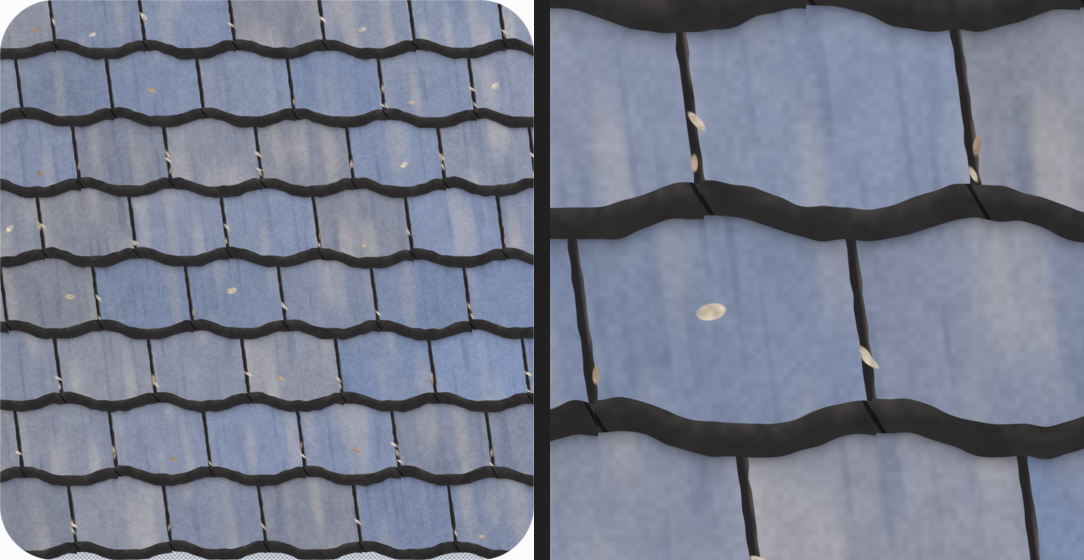
Left, the full canvas; right, a detail of the centre.
Reproduce this texture procedurally as a WebGL 2 fragment shader.

```glsl
#version 300 es
precision highp float;

uniform vec2 u_resolution;
out vec4 outColor;

const float ROW_START = 0.0880;   // height of the first overlap edge
const float ROW_STEP = 0.1214;    // distance between edges
const float ROW_GROWTH = 0.00095; // rows widen towards the viewer
const float LAST_ROW = 7.0;
const float LIP_HALF = 0.0098;
const float JOINT_HALF = 0.0032;
const float JOINT_LEAN = 0.13;
const float CORNER_RADIUS = 0.098;

const vec3 SLATE_GREY = vec3(0.545, 0.555, 0.605);
const vec3 SLATE_BLUE = vec3(0.490, 0.550, 0.675);
const vec3 PALE_WEAR = vec3(0.680, 0.665, 0.675);
const vec3 BLUE_STAIN = vec3(0.390, 0.440, 0.540);
const vec3 LIP_DARK = vec3(0.150, 0.143, 0.148);
const vec3 LIP_WORN = vec3(0.315, 0.300, 0.290);
const vec3 LEAF_CREAM = vec3(0.830, 0.785, 0.710);
const vec3 LEAF_TAN = vec3(0.610, 0.510, 0.420);

float hash(vec2 p) {
  vec3 h = fract(p.xyx * 0.1031);
  h += dot(h, h.yzx + 33.33);
  return fract((h.x + h.y) * h.z);
}

float noise(vec2 p) {
  vec2 i = floor(p), f = fract(p);
  f = f * f * (3.0 - 2.0 * f);
  return mix(mix(hash(i), hash(i + vec2(1, 0)), f.x),
             mix(hash(i + vec2(0, 1)), hash(i + vec2(1, 1)), f.x), f.y);
}

float fill(float dist, float pixel) { return 1.0 - smoothstep(-pixel, pixel, dist); }

float edgeHeight(float row) { return ROW_START + row * (ROW_STEP + row * ROW_GROWTH); }

float nearestEdge(float y) {
  float root = sqrt(ROW_STEP * ROW_STEP + 4.0 * ROW_GROWTH * (y - ROW_START));
  return round((root - ROW_STEP) / (2.0 * ROW_GROWTH));
}

float tileWidth(float row) { return 0.1605 + 0.0013 * row; }

// Tile number plus position across it; whole numbers lie on the joints
float tileAcross(vec2 p, float row) {
  float start = 0.0985 - row * (0.0568 + 0.0015 * row);
  return (p.x - start - JOINT_LEAN * (p.y - edgeHeight(row) + 0.012)) / tileWidth(row);
}

// Wavy lower edge of a tile: raised at the joints, sagging in the middle
float sag(float across, float row) {
  float f = fract(across);
  float wave = smoothstep(0.08, 0.42, f) - smoothstep(0.60, 0.99, f);
  float shift = hash(vec2(floor(across), row + 40.0)) - 0.5;
  return 0.015 * wave - 0.008 + 0.003 * shift + 0.002 * smoothstep(0.9, 1.0, f);
}

float leaf(vec2 d, float angle, vec2 radii, float pixel) {
  float c = cos(angle), s = sin(angle);
  d = mat2(c, -s, s, c) * d;
  return fill((length(d / radii) - 1.0) * radii.y, pixel);
}

vec3 tileColor(vec2 p, float across, float row) {
  vec2 id = vec2(floor(across), row);
  float tone = hash(id + 11.0), seed = 50.0 * hash(id + 23.0);
  vec3 color = mix(SLATE_GREY, SLATE_BLUE, clamp(tone * 0.9 + 0.4 * p.x - 0.15, 0.0, 1.0));
  float broad = noise(vec2(across * 7.0 + seed, p.y * 9.0 + seed));
  float streak = noise(vec2(across * 22.0 + seed, p.y * 13.0));
  color = mix(color, PALE_WEAR, 0.75 * smoothstep(0.45, 0.95, broad) * (1.0 - 0.5 * tone));
  color = mix(color, BLUE_STAIN, 0.5 * smoothstep(0.55, 0.95, streak) * (1.0 - broad));
  color *= 0.93 + 0.09 * hash(id + 31.0) + 0.06 * p.x;
  return color + 0.045 * (noise(p * 240.0) - 0.5) + 0.03 * (noise(p * 60.0) - 0.5);
}

vec3 addLeaves(vec3 color, vec2 p, float across, float row, float pixel) {
  float width = tileWidth(row), joint = round(across), tile = floor(across);
  float base = edgeHeight(row);
  for (float i = 0.0; i < 4.0; i++) {  // three crumbs in the joint, one leaf on the tile
    bool loose = i > 2.5;
    vec2 id = vec2(loose ? tile : joint, row) + 17.0 * (i + 1.0);
    float a = hash(id), b = hash(id + 5.0), c = hash(id + 9.0);
    float x = loose ? (across - tile - 0.2 - 0.6 * a) * width : (across - joint) * width + 0.008 * (a - 0.5);
    float y = p.y - base + 0.020 + (loose ? 0.055 : 0.040) * b;
    vec2 radii = loose ? vec2(0.0085, 0.0045) : vec2(0.0065, 0.0026);
    float angle = loose ? 1.6 * (c - 0.5) : 1.2 + 1.5 * (c - 0.5);
    float shown = step(loose ? 0.62 : 0.48, hash(id + 3.0));
    vec3 tint = mix(LEAF_CREAM, LEAF_TAN, c * c) * (0.85 + 0.25 * noise(p * 300.0));
    color = mix(color, tint, shown * leaf(vec2(x, y), angle, radii * (0.7 + 0.4 * b), pixel));
  }
  return color;
}

void main() {
  float pixel = 1.0 / u_resolution.y;
  vec2 size = u_resolution * pixel;
  vec2 p = vec2(gl_FragCoord.x, u_resolution.y - gl_FragCoord.y) * pixel;

  // Nearest overlap edge decides which row is visible
  float edge = nearestEdge(p.y);
  float edgeAcross = tileAcross(p, edge);
  float drop = p.y - edgeHeight(edge) - sag(edgeAcross, edge) + 0.003 * (noise(p * 75.0) - 0.5);
  float row = drop < 0.0 ? edge : edge + 1.0;
  float across = tileAcross(p, row);

  // Tile face with contact shadow, then the leaning joint
  vec3 color = tileColor(p, across, row);
  color *= 1.0 - 0.35 * step(0.0, drop) * exp(-max(drop - LIP_HALF, 0.0) / 0.005);
  float side = (across - round(across)) * tileWidth(row);
  float gap = abs(side) - JOINT_HALF + 0.0015 * (noise(p * 110.0) - 0.5);
  vec3 gapColor = mix(LIP_DARK, LIP_WORN * 1.25, smoothstep(0.0, 0.003, side) * noise(p * 90.0));
  color = mix(color, gapColor, fill(gap, pixel));
  color = addLeaves(color, p, across, row, pixel);

  // Pale woven strip under the last row
  float weave = sin(p.x * 800.0) * sin(p.y * 800.0);
  color = mix(color, vec3(0.72, 0.74, 0.79) + 0.12 * weave, step(LAST_ROW + 0.5, row));

  // Dark weathered lip, worn along its top, cracked at the joints
  float wear = 0.6 * noise(p * 65.0) + 0.4 * noise(p * 190.0);
  float rim = 1.0 - smoothstep(-LIP_HALF, 0.003, drop);
  vec3 lip = mix(LIP_DARK, LIP_WORN, wear * (0.25 + 0.6 * rim));
  float crack = abs((edgeAcross - round(edgeAcross)) * tileWidth(edge) - 0.5 * drop);
  lip *= 1.0 - 0.5 * fill(crack - 0.0015, pixel);
  color = mix(color, lip, fill(abs(drop) - LIP_HALF, pixel));

  // White rounded corners
  vec2 q = abs(p - 0.5 * size) - 0.5 * size + CORNER_RADIUS;
  float outside = length(max(q, 0.0)) - CORNER_RADIUS;
  outColor = vec4(mix(vec3(0.99), color, fill(outside, pixel)), 1.0);
}
```
